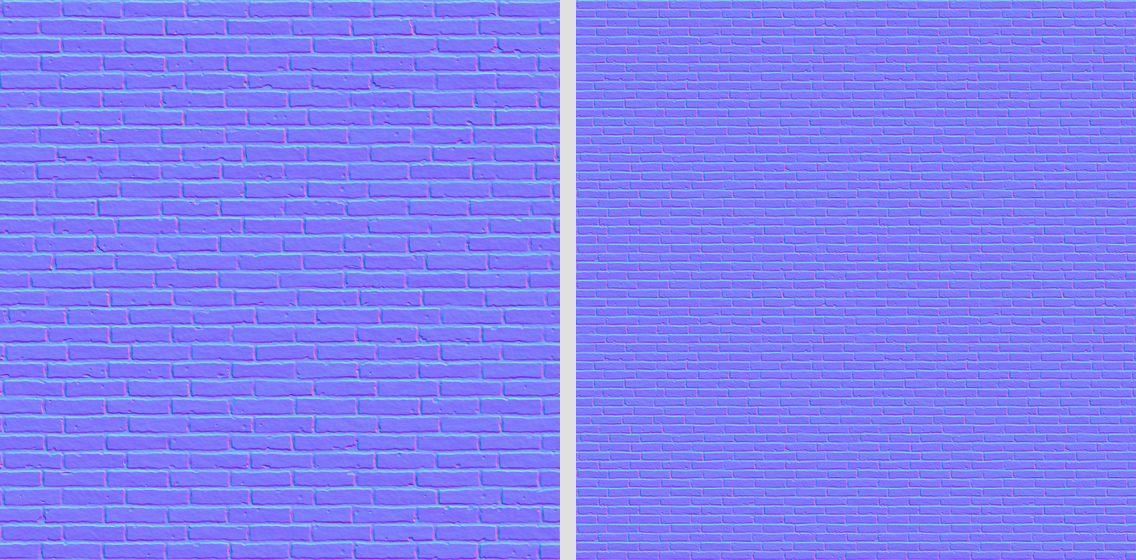
Left: one tile. Right: repeated 2 by 2.
Reproduce this texture map procedurally as a WebGL 1 fragment shader.

```glsl
precision highp float;
// Tileable tangent-space normal map of a worn brick wall in long, thin courses.
uniform vec2 u_resolution;

const float ROWS = 31.0;          // courses down the tile
const float BRICKS = 9.0;         // bricks along each course
const vec2  GAP = vec2(0.08, 0.095); // half joint widths, in course heights
const float CORNER = 0.09;        // brick corner radius
const float BEVEL = 0.06;         // half width of the brick edge slope
const float DEPTH = 0.06;         // joint depth
const float JITTER = 0.06;        // spread of the upright joints, in bricks
const float FACE_TILT = 0.06;     // upward lean of the brick faces
const float MORTAR_TILT = 0.22;   // slope of the bed joints
const float GRAIN = 0.008;        // height of the fine surface grain
const float PIT_CELLS = 40.0;     // grid of scattered pits
const float PIT_CHANCE = 0.13;
const float SAMPLE_STEP = 0.035;  // slope sampling distance, in course heights
const float BLUE_LEVEL = 0.985;
const float TAU = 6.28318;

float hash(vec2 p) {
  vec3 q = fract(p.xyx * 0.1031);
  q += dot(q, q.yzx + 33.33);
  return fract((q.x + q.y) * q.z);
}

vec2 wrap(vec2 cell, vec2 period) {
  return floor(mod(cell + 0.5, period));
}

float corner(vec2 cell, vec2 f, vec2 o, vec2 period) {
  float a = TAU * hash(wrap(cell + o, period) + period.yx * 1.7);
  return dot(vec2(cos(a), sin(a)), f - o);
}

// Gradient noise that repeats once over the unit square.
float noise(vec2 p, vec2 period) {
  vec2 g = p * period, i = floor(g), f = g - i;
  vec2 u = f * f * f * (f * (f * 6.0 - 15.0) + 10.0);
  float low = mix(corner(i, f, vec2(0, 0), period), corner(i, f, vec2(1, 0), period), u.x);
  float high = mix(corner(i, f, vec2(0, 1), period), corner(i, f, vec2(1, 1), period), u.x);
  return mix(low, high, u.y);
}

// Alternating third bond that drifts slowly and skips a beat half way.
float courseOffset(float row) {
  float r = ROWS - 1.0 - row;
  float lower = step(15.5, r);
  float shifted = 1.0 - mod(r + lower, 2.0);
  float drift = mix(0.012 * max(r - 2.0, 0.0), 0.007 * (r - 16.0) - 0.1, lower);
  return 0.667 + 0.333 * shifted - drift - 0.5 * JITTER;
}

float jointShift(float index, float row) {
  return JITTER * hash(vec2(floor(mod(index + 0.5, BRICKS)) + 3.0, row + 17.0));
}

float roundBox(vec2 p, vec2 halfSize) {
  vec2 q = abs(p) - halfSize + CORNER;
  return length(max(q, 0.0)) + min(max(q.x, q.y), 0.0) - CORNER;
}

float pits(vec2 p) {
  vec2 g = p * PIT_CELLS, cell = floor(g);
  vec2 id = wrap(cell, vec2(PIT_CELLS));
  vec2 centre = 0.3 + 0.4 * vec2(hash(id + 51.0), hash(id + 93.0));
  float radius = mix(0.08, 0.2, hash(id + 7.0));
  float present = step(hash(id + 131.0), PIT_CHANCE);
  return present * (1.0 - smoothstep(0.3 * radius, radius, length(g - cell - centre)));
}

// Wall height at p in the unit square, in course heights.
float wallHeight(vec2 p) {
  // Course and brick under this point
  float y = p.y * ROWS + 0.1 * noise(p, vec2(12.0, 31.0));
  float course = floor(y), fy = y - course;
  float row = floor(mod(course + 0.5, ROWS));
  float x = p.x * BRICKS - courseOffset(row);
  float i = floor(x);
  i -= step(x - i, jointShift(i, row));
  float left = i + jointShift(i, row);
  float right = i + 1.0 + jointShift(i + 1.0, row);
  vec2 id = vec2(floor(mod(i + 0.5, BRICKS)), row);

  // Brick outline with rough and chipped edges
  float aspect = ROWS / BRICKS;
  vec2 q = vec2((x - 0.5 * (left + right)) * aspect, fy - 0.5);
  vec2 halfSize = vec2(0.5 * (right - left) * aspect, 0.5) - GAP;
  halfSize.y += 0.04 * (hash(id + 29.0) - 0.5);
  float rough = noise(p, vec2(93.0, 93.0));
  float d = roundBox(q, halfSize) + 0.06 * rough;
  d += 0.16 * smoothstep(0.32, 0.6, noise(p, vec2(47.0, 62.0)));
  float brick = 1.0 - smoothstep(-BEVEL, BEVEL, d);

  // Leaning faces and sloped mortar of uneven depth
  vec2 lean = vec2(0.03, 0.09) * (vec2(hash(id + 61.0), hash(id + 83.0)) - 0.5);
  float face = dot(q, lean + vec2(0.0, FACE_TILT)) + 0.012 * (hash(id + 41.0) - 0.5);
  float fill = 1.0 + 0.8 * noise(p, vec2(18.0, 31.0));
  float mortar = -DEPTH * fill - MORTAR_TILT * sin(TAU * fy) / TAU;

  // Surface wear
  float grain = noise(p, vec2(150.0, 190.0)) * mix(1.8, 1.0, brick);
  float dents = 0.016 * noise(p, vec2(40.0, 77.0)) + 0.006 * rough;
  return mix(mortar, face, brick) + GRAIN * grain + dents - 0.035 * pits(p);
}

void main() {
  vec2 p = gl_FragCoord.xy / u_resolution;
  vec2 e = vec2(SAMPLE_STEP / ROWS, 0.0);
  vec2 slope = vec2(wallHeight(p + e.xy) - wallHeight(p - e.xy),
                    wallHeight(p + e.yx) - wallHeight(p - e.yx)) / (2.0 * SAMPLE_STEP);
  vec3 normal = normalize(vec3(-slope, 1.0));
  gl_FragColor = vec4((normal * 0.5 + 0.5) * vec3(1.0, 1.0, BLUE_LEVEL), 1.0);
}
```
